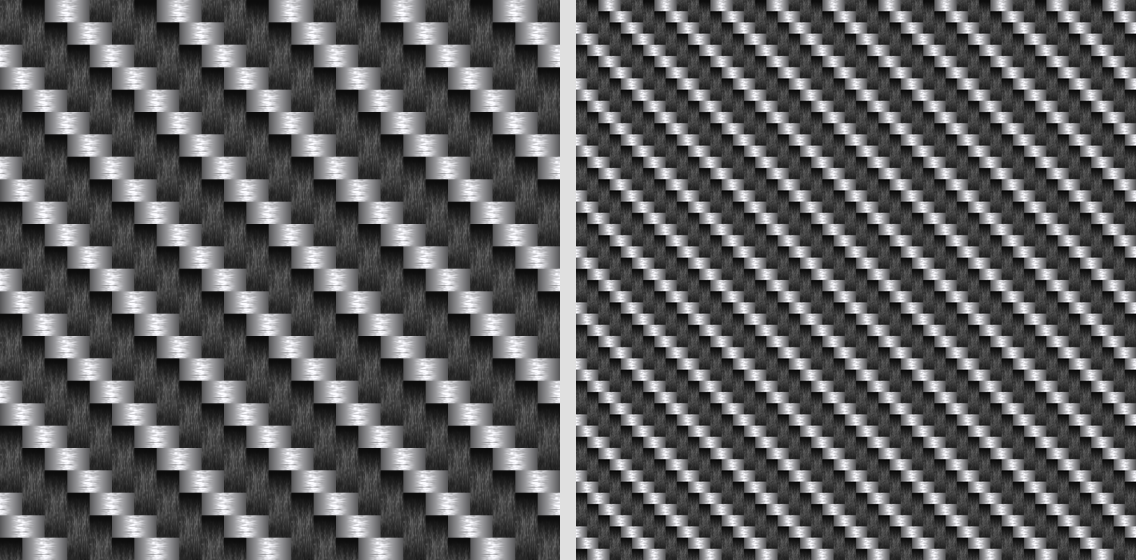
Left: one tile. Right: repeated 2 by 2.
Reproduce this pattern procedurally as a three.js fragment shader.

```glsl
varying vec2 vUv;

float hash(vec2 p) {
  vec3 q = fract(vec3(p.xyx) * 0.1031);
  q += dot(q, q.yzx + 33.33);
  return fract((q.x + q.y) * q.z);
}

float noise(vec2 p) {
  vec2 cell = floor(p);
  vec2 f = fract(p);
  f = f * f * (3.0 - 2.0 * f);
  return mix(mix(hash(cell), hash(cell + vec2(1.0, 0.0)), f.x),
             mix(hash(cell + vec2(0.0, 1.0)), hash(cell + 1.0), f.x), f.y);
}

// Bright horizontal tow: ends fall off, brushed glints gather at the crown
vec3 lightTow(float along, float across) {
  float crown = 1.0 - abs(2.0 * along - 1.0);
  float glint = noise(vec2(along * 7.0, across * 20.0)) * 0.65
              + noise(vec2(along * 19.0 + 40.0, across * 24.0)) * 0.35;
  float tone = 0.34 + 0.56 * crown + 0.6 * (glint - 0.47) * smoothstep(0.4, 0.9, crown);
  return min(tone, 1.0) * vec3(0.99, 0.99, 1.01);
}

// Dark vertical tow: shaded where it dips under its neighbours
vec3 darkTow(float along, float across) {
  float shade = smoothstep(0.0, 0.45, 1.0 - along) * mix(0.4, 1.0, smoothstep(0.0, 0.4, along));
  shade *= 0.85 + 0.15 * sin(across * 3.14159);
  float fibre = noise(vec2(across * 22.0, along * 7.0 + 70.0));
  float fleck = noise(vec2(across * 26.0 + 90.0, along * 30.0));
  float grain = 0.18 * (fibre - 0.5) + 0.16 * (fleck * fleck - 0.33);
  return vec3(0.045 + shade * (0.25 + grain));
}

// Twill of 25 by 25 crossings: two over, three under, stepping one per row
vec3 weave(vec2 uv) {
  vec2 p = fract(uv) * 25.0;
  vec2 cell = floor(p);
  vec2 f = p - cell;
  float phase = floor(mod(cell.x + cell.y + 4.5, 5.0));
  return phase < 1.5 ? lightTow((phase + f.x) / 2.0, f.y)
                     : darkTow((phase - 2.0 + f.y) / 3.0, f.x);
}

void main() {
  // Average a 3 by 3 grid inside each pixel to smooth edges and fibres
  vec2 footprint = fwidth(vUv);
  vec3 color = vec3(0.0);
  for (int y = -1; y <= 1; y++) {
    for (int x = -1; x <= 1; x++) {
      color += weave(vUv + footprint * vec2(float(x), float(y)) / 3.0);
    }
  }
  gl_FragColor = vec4(color / 9.0, 1.0);
}
```
